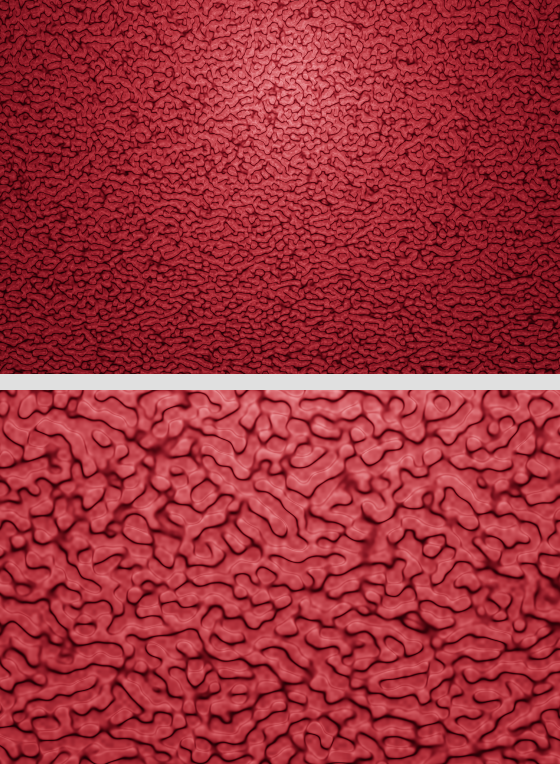
Top: the whole. Bottom: its middle third, enlarged.
Reproduce this texture procedurally as a Shadertoy shader.

```glsl
// Red embossed leather: raised worm-like grain under a soft lamp near the top.

const float TAU = 6.2831853;
const float CELLS = 38.0;          // noise cells per canvas height
const float WAVES = 1.2;           // ridges per noise cell
const float GRAIN = 260.0;         // fine speckles per canvas height
const vec2 LAMP = vec2(0.02, 0.78); // offset from the middle, height

// Integer hash giving three values in 0..1
vec3 hash3(ivec3 cell) {
    uvec3 v = uvec3(cell + 4096) * 1664525u + 1013904223u;
    v.x += v.y * v.z; v.y += v.z * v.x; v.z += v.x * v.y;
    v ^= v >> 16u;
    v.x += v.y * v.z; v.y += v.z * v.x; v.z += v.x * v.y;
    return vec3(v >> 8u) / 16777216.0;
}

float valueNoise(vec2 p) {
    ivec2 c = ivec2(floor(p));
    vec2 f = smoothstep(0.0, 1.0, fract(p));
    float a = hash3(ivec3(c, 9)).x;
    float b = hash3(ivec3(c + ivec2(1, 0), 9)).x;
    float d = hash3(ivec3(c + ivec2(0, 1), 9)).x;
    float e = hash3(ivec3(c + ivec2(1, 1), 9)).x;
    return mix(mix(a, b, f.x), mix(d, e, f.x), f.y);
}

// Sum of small windowed waves: x = height, yz = slope.
// spread = 1 gives all directions, less favours level ridges.
vec3 wormNoise(vec2 p, float spread) {
    ivec2 home = ivec2(floor(p));
    vec3 sum = vec3(0.0);
    for (int j = -1; j <= 1; j++)
    for (int i = -1; i <= 1; i++)
    for (int k = 0; k < 4; k++) {
        ivec2 cell = home + ivec2(i, j);
        vec3 r = hash3(ivec3(cell, k));
        float phase = TAU * hash3(ivec3(cell, k + 20)).x;
        vec2 d = p - vec2(cell) - r.xy;
        float w = max(1.0 - dot(d, d), 0.0);
        float angle = TAU * (0.25 + 0.5 * (r.z - 0.5) * spread);
        vec2 dir = vec2(cos(angle), sin(angle));
        float t = TAU * WAVES * dot(d, dir) + phase;
        sum += w * w * vec3(cos(t), -sin(t) * dir);
    }
    return sum / 1.12;
}

// Broad glow plus a small hot spot, as a tone on the colour ramp
float lampTone(vec2 p) {
    vec2 d = p - LAMP;
    float glow = exp(-d.x * d.x / 0.35 - d.y * d.y / 0.5);
    float hot = exp(-dot(d, d) / 0.04);
    return 1.15 + 2.15 * glow + 0.7 * hot;
}

// Shadowed outlines, lit upper flanks and glints of the raised grain
float reliefTone(vec2 p) {
    float spread = mix(0.6, 0.95, smoothstep(0.0, 1.0, p.y));
    vec2 q = p * CELLS;
    q.y *= 1.25 - 0.13 * p.y;      // grain foreshortens towards the bottom
    vec3 n = wormNoise(q, spread);
    float level = n.x - 0.05;
    float facing = clamp(-n.z * 1.3, -1.0, 1.0);
    float outline = exp(-level * level / 0.14);
    float flank = exp(-level * level / 0.8);
    float shadow = outline * (1.75 - 0.9 * facing);
    float light = flank * facing * mix(1.35, 0.85, p.y);
    float crown = 0.3 * smoothstep(0.1, 0.8, level);
    float speckle = valueNoise(p * GRAIN) - 0.5;
    return light - shadow + crown + 0.9 * speckle + 0.25;
}

// Six reds from deep shadow to pink shine, one tone apart
vec3 redRamp(float tone) {
    vec3 reds[6] = vec3[6](
        vec3(0.25, 0.01, 0.04), vec3(0.40, 0.04, 0.08),
        vec3(0.54, 0.09, 0.14), vec3(0.70, 0.19, 0.23),
        vec3(0.82, 0.35, 0.38), vec3(0.92, 0.58, 0.60));
    vec3 color = reds[0] * clamp(1.0 + 0.4 * tone, 0.45, 1.0);
    for (int i = 1; i < 6; i++)
        color = mix(color, reds[i], clamp(tone - float(i - 1), 0.0, 1.0));
    return color + 0.12 * clamp(tone - 5.0, 0.0, 1.0);
}

void mainImage(out vec4 fragColor, in vec2 fragCoord) {
    vec3 color = vec3(0.0);
    // Four samples per pixel keep the thin outlines smooth
    for (int s = 0; s < 4; s++) {
        vec2 offset = vec2(s & 1, s >> 1) * 0.5 - 0.25;
        vec2 p = (fragCoord + offset) / iResolution.y;
        p.x -= 0.5 * iResolution.x / iResolution.y;
        color += redRamp(lampTone(p) + reliefTone(p));
    }
    fragColor = vec4(color / 4.0, 1.0);
}
```
